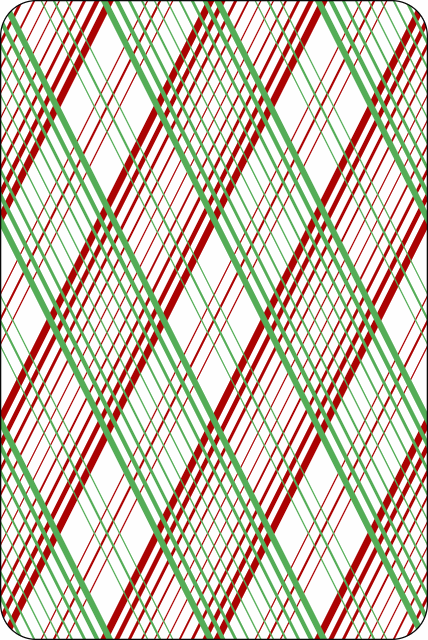
Give the GLSL for this pattern, as a Shadertoy shader.

```glsl
// Diagonal tartan lattice on a rounded card: graded green stripes cross over
// mirrored red ones. Each direction repeats in 17 slots, whose stripe width
// swells away from the pale middle of a band; a thin trio fills each gap.

// Stripe width, as a fraction of one slot
float stripeWidth(float slot, float thinnest, float growth) {
    float steps = abs(slot - 8.5) - 0.5;          // 0 at the band middle, 4 at its edge
    if (steps < 4.5) return thinnest * pow(growth, steps);
    if (steps < 6.5) return 0.0;                  // open gap
    return steps < 7.5 ? 0.11 : 0.19;             // trio: thin, medium, thin
}

// Antialiased coverage of one stripe family; phase 0 lies on a trio centre
float stripes(float phase, float thinnest, float growth) {
    float s = phase * 17.0;
    float pixel = length(vec2(dFdx(s), dFdy(s)));
    float nearest = floor(s + 0.5);
    float width = stripeWidth(mod(nearest, 17.0), thinnest, growth);
    float edge = 0.5 * width - abs(s - nearest);
    return width > 0.0 ? clamp(edge / pixel + 0.5, 0.0, 1.0) : 0.0;
}

float roundedBox(vec2 p, vec2 halfSize, float radius) {
    vec2 q = abs(p) - halfSize + radius;
    return length(max(q, 0.0)) + min(max(q.x, q.y), 0.0) - radius;
}

void mainImage(out vec4 fragColor, in vec2 fragCoord) {
    vec2 centred = fragCoord / iResolution.xy - 0.5;
    vec2 cell = centred * vec2(2.0, 1.5);         // two repeats across, one and a half down

    // Red stripes rise to the right, green ones fall and lie on top
    float red = stripes(cell.y - cell.x, 0.106, 1.56);
    float green = stripes(cell.x + cell.y, 0.12, 1.46);
    vec3 paper = vec3(0.995);
    vec3 color = mix(paper, vec3(0.67, 0.01, 0.01), red);
    color = mix(color, vec3(0.33, 0.68, 0.34), green);

    // Card outline and blank corners, in units of the canvas width
    vec2 size = vec2(1.0, iResolution.y / iResolution.x);
    float pixel = 1.0 / iResolution.x;
    float card = roundedBox(centred * size, 0.5 * size - 0.0015, 0.083);
    color = mix(color, paper, clamp(card / pixel + 0.5, 0.0, 1.0));
    float outline = clamp((0.0015 - abs(card)) / pixel + 0.5, 0.0, 1.0);
    color = mix(color, vec3(0.03), outline);

    fragColor = vec4(color, 1.0);
}
```
